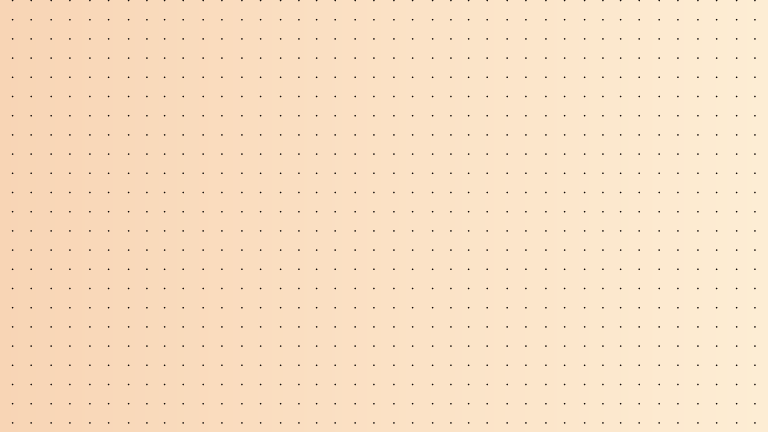
This pattern is drawn by a WebGL 2 fragment shader. Its source:

```glsl
#version 300 es
precision highp float;

uniform vec2 u_resolution;
out vec4 fragColor;

const float ROWS = 22.5;          // row pitches in the canvas height
const float TILE_WIDTH = 7.917;   // width of one group of columns, in row pitches
const vec2 FIRST_DOT = vec2(0.656, 0.474);
const float DOT_RADIUS = 0.039;

const vec3 PEACH = vec3(0.973, 0.835, 0.710);
const vec3 CREAM = vec3(0.994, 0.930, 0.832);
const vec3 INK = vec3(0.07, 0.045, 0.03);

// Slightly uneven column positions within one group
const int COLUMNS = 8;
const float COLUMN_X[COLUMNS] = float[COLUMNS](
    0.0, 0.969, 2.010, 2.984, 4.026, 5.0, 6.042, 6.995);

// Distance to the nearest column, wrapping at the group edges
float columnDistance(float x, float period) {
    float nearest = period;
    for (int i = 0; i < COLUMNS; i++) {
        float offset = mod(x - COLUMN_X[i] + 0.5 * period, period) - 0.5 * period;
        nearest = min(nearest, abs(offset));
    }
    return nearest;
}

// Distance to the nearest evenly spaced row
float rowDistance(float y) {
    return abs(fract(y + 0.5) - 0.5);
}

// Disc coverage, softened over one pixel
float discCoverage(float dist, float radius, float pixel) {
    return clamp(0.5 - (dist - radius) / pixel, 0.0, 1.0);
}

vec3 backgroundGradient(float t, vec3 leftColor, vec3 rightColor) {
    return mix(leftColor, rightColor, clamp(t, 0.0, 1.0));
}

void main() {
    vec2 uv = gl_FragCoord.xy / u_resolution;
    float pixel = ROWS / u_resolution.y;
    vec2 grid = gl_FragCoord.xy * pixel - FIRST_DOT;

    vec3 color = backgroundGradient(uv.x, PEACH, CREAM);

    // Dot grid
    float dist = length(vec2(columnDistance(grid.x, TILE_WIDTH), rowDistance(grid.y)));
    color = mix(color, INK, discCoverage(dist, DOT_RADIUS, pixel));

    fragColor = vec4(color, 1.0);
}
```
